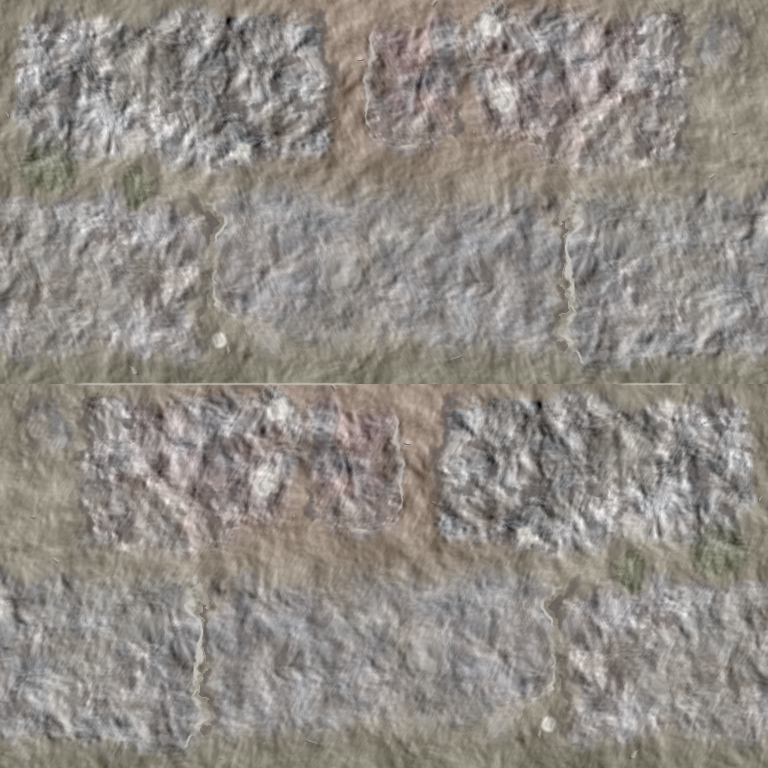
This texture is drawn by a Shadertoy shader. Its source:

```glsl
const int STONE_COUNT = 7;
// left, top, right, bottom, measured from the top of one mirrored half
const vec4 STONES[STONE_COUNT] = vec4[](
    vec4(0.03, 0.02, 0.425, 0.212), vec4(0.476, 0.022, 0.60, 0.185),
    vec4(0.622, 0.02, 0.89, 0.215), vec4(0.915, 0.02, 0.97, 0.085),
    vec4(-0.06, 0.26, 0.265, 0.462), vec4(0.278, 0.253, 0.73, 0.45),
    vec4(0.74, 0.253, 1.06, 0.47));
// redness, roughness, pale rim, corner cut
const vec4 TRAITS[STONE_COUNT] = vec4[](
    vec4(0.0, 1.25, 0.1, 0.02), vec4(0.8, 1.0, 0.7, 0.0),
    vec4(0.5, 1.25, 0.1, 0.06), vec4(0.2, 0.8, 0.0, 0.0),
    vec4(0.15, 1.0, 0.0, 0.0), vec4(0.1, 0.75, 0.9, 0.07),
    vec4(0.0, 0.95, 0.9, 0.0));
const vec3 SOIL = vec3(0.555, 0.53, 0.48);
const vec3 CLAY = vec3(0.59, 0.525, 0.475);
const vec3 OLIVE = vec3(0.50, 0.485, 0.43);
const vec3 STONE_GREY = vec3(0.55, 0.545, 0.545);
const vec3 STONE_RED = vec3(0.58, 0.515, 0.515);
const vec3 PALE = vec3(0.80, 0.79, 0.76);
const vec3 SHADOW = vec3(0.36, 0.33, 0.32);
const vec3 MOSS = vec3(0.41, 0.43, 0.35);

float hash(vec2 p) {
    return fract(sin(dot(p, vec2(127.1, 311.7))) * 43758.5453);
}

float noise(vec2 p) {
    vec2 i = floor(p), f = fract(p);
    f = f * f * (3.0 - 2.0 * f);
    return mix(mix(hash(i), hash(i + vec2(1, 0)), f.x),
               mix(hash(i + vec2(0, 1)), hash(i + vec2(1, 1)), f.x), f.y);
}

float fbm(vec2 p) {
    float sum = 0.0, amp = 0.48;
    for (int i = 0; i < 4; i++) {
        sum += amp * noise(p);
        p = mat2(1.6, 1.2, -1.2, 1.6) * p + 7.3;
        amp *= 0.58;
    }
    return sum;
}

// Chipped rock height, slightly warped
float rockHeight(vec2 p) {
    vec2 warp = vec2(noise(p * 30.0), noise(p * 30.0 + 31.0));
    return fbm(p * vec2(44.0, 36.0) + 0.5 * warp);
}

float stoneDistance(vec2 p, vec4 box, float cut) {
    const float radius = 0.028;
    vec2 q = abs(p - 0.5 * (box.xy + box.zw)) - 0.5 * (box.zw - box.xy) + radius;
    float d = length(max(q, 0.0)) + min(max(q.x, q.y), 0.0) - radius;
    return max(d, (box.x - p.x + p.y - box.w + cut) * 0.707);
}

float spot(vec2 p, vec2 centre, float radius) {
    return 1.0 - smoothstep(radius * 0.5, radius, length(p - centre));
}

// Sparse slivers: x is the lit body, y is its shadow
vec2 debris(vec2 p, float cells) {
    vec2 id = floor(p * cells), f = fract(p * cells) - 0.5;
    float angle = 6.283 * hash(id + 3.0);
    mat2 turn = mat2(cos(angle), sin(angle), -sin(angle), cos(angle));
    vec2 size = vec2(mix(0.12, 0.4, hash(id + 9.0)), 0.13);
    float body = 1.0 - smoothstep(0.4, 1.0, length(turn * f / size));
    float shade = 1.0 - smoothstep(0.3, 1.0, length(turn * (f - 0.09) / size));
    return vec2(body, shade * (1.0 - body)) * step(0.86, hash(id)) * hash(id + 5.0);
}

void mainImage(out vec4 fragColor, in vec2 fragCoord) {
    vec2 uv = fragCoord / iResolution.xy;
    // The lower half repeats the upper one, flipped left to right
    vec2 p = vec2(uv.y < 0.5 ? 1.0 - uv.x : uv.x, 0.5 - 0.5 * fract(uv.y * 2.0));
    float height = rockHeight(p) - 0.5;
    float relief = height + 0.5 - rockHeight(p + vec2(0.005, 0.003));
    float broad = noise(p * 6.0 + 4.0);
    float patches = fbm(p * 15.0 + 12.0);

    // Nearest stone, with ragged outlines
    vec2 jag = vec2(fbm(p * 28.0), fbm(p * 28.0 + 50.0)) - 0.5;
    vec2 ragged = p + 0.045 * jag;
    float d = 1.0;
    vec4 box = STONES[0], trait = TRAITS[0];
    for (int i = 0; i < STONE_COUNT; i++) {
        float di = stoneDistance(ragged, STONES[i], TRAITS[i].w);
        if (di < d) { d = di; box = STONES[i]; trait = TRAITS[i]; }
    }

    // Soil: clay between the upper stones, olive along the lower edge
    float clay = (1.0 - smoothstep(0.08, 0.36, abs(p.x - 0.55))) * (1.0 - smoothstep(0.16, 0.30, p.y));
    vec3 color = mix(SOIL, CLAY, clay);
    color = mix(color, OLIVE, 0.8 * smoothstep(0.43, 0.49, p.y));
    color += 0.26 * height + 0.38 * relief + 0.12 * (patches - 0.5);
    vec2 bits = debris(ragged, 36.0);
    color = mix(color, SHADOW, 0.7 * bits.y);
    color = mix(color, PALE, 0.5 * bits.x);

    // Stones: mottled tone, side light, rusty blotches and dark pits
    float blotch = smoothstep(0.40, 0.62, patches);
    vec3 stone = mix(STONE_GREY, STONE_RED, trait.x * (0.3 + 0.9 * blotch));
    stone += trait.y * (0.48 * height + 0.72 * relief);
    stone += 0.10 * (broad - 0.5) + 0.06 * (1.0 - smoothstep(0.0, 0.30, p.x));
    stone += vec3(0.03, 0.0, -0.03) * (noise(p * 38.0 + 8.0) - 0.4);
    float pit = smoothstep(0.60, 0.74, fbm(p * 36.0 + 70.0));
    stone = mix(stone, SHADOW, 0.45 * pit * trait.y);

    // Soil creeps over the margins and into hollows
    float margin = d + 0.05 * (patches - 0.5);
    float softness = mix(0.008, 0.020, broad);
    float cover = 1.0 - smoothstep(-softness, softness, margin);
    cover *= mix(0.65, 1.0, smoothstep(0.36, 0.52, fbm(p * 11.0 + 33.0)));
    color = mix(color, stone, cover);

    // Pale left rim and dark right edge
    float broken = smoothstep(0.38, 0.56, fbm(p * 30.0 + 20.0));
    float leftSide = (1.0 - smoothstep(0.05, 0.10, p.x - box.x)) * smoothstep(-0.01, 0.03, p.y - box.y);
    float rim = (1.0 - smoothstep(0.0005, 0.0055, abs(d + 0.003))) * leftSide * trait.z;
    color = mix(color, PALE, rim * mix(0.3, 1.0, broken));
    float rightSide = 1.0 - smoothstep(0.01, 0.035, box.z - p.x);
    float edge = (1.0 - smoothstep(0.001, 0.009, abs(d - 0.003))) * rightSide;
    color = mix(color, SHADOW, 0.65 * edge * broken);

    // Moss, pebbles and bright flakes
    float moss = spot(ragged, vec2(0.065, 0.22), 0.045) + spot(ragged, vec2(0.18, 0.245), 0.03);
    color = mix(color, MOSS + 1.2 * relief, 0.55 * min(moss, 1.0));
    float pebble = spot(p, vec2(0.722, 0.268), 0.018) + spot(p, vec2(0.855, 0.484), 0.010);
    color = mix(color, SHADOW + 0.10 + relief, 0.65 * pebble);
    float flake = spot(ragged, vec2(0.64, 0.04), 0.021) + spot(ragged, vec2(0.66, 0.13), 0.017)
                + spot(p, vec2(0.285, 0.443), 0.013) + spot(ragged, vec2(0.325, 0.195), 0.020);
    color = mix(color, PALE + 0.05 + relief, 0.75 * min(flake, 1.0));

    // Thin broken seam between the halves
    float seam = 1.0 - smoothstep(0.0005, 0.0025, abs(uv.y - 0.5));
    color = mix(color, PALE, 0.6 * seam * smoothstep(0.35, 0.7, noise(vec2(uv.x * 14.0, 2.0))));
    fragColor = vec4(clamp(color, 0.0, 1.0), 1.0);
}
```
